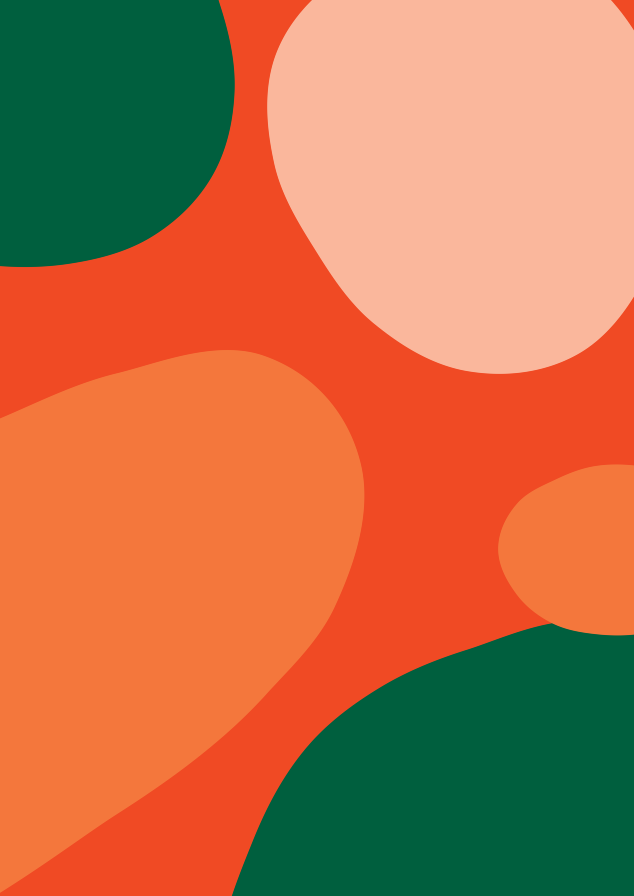
Give the GLSL for this background, as a WebGL 1 fragment shader.

```glsl
precision highp float;
// Flat organic blobs in green, pink and orange on a warm red ground.
// Each blob is a closed curve in polar form: twelve radii, 30 degrees apart,
// joined by a periodic cubic spline and filled with a smooth edge.

uniform vec2 u_resolution;

#define UNITS 768.0   // design units per canvas height
#define SOFTNESS 0.6  // half width of an edge in pixels
#define RED    vec3(0.941, 0.290, 0.141)
#define ORANGE vec3(0.957, 0.467, 0.235)
#define GREEN  vec3(0.000, 0.373, 0.243)
#define PINK   vec3(0.980, 0.718, 0.612)

const float STEPS_PER_RADIAN = 1.9098593;  // 12 knots per turn

// Cubic spline weights of four knots at the given periodic offsets.
vec4 splineWeights(vec4 offset) {
  vec4 x = abs(mod(offset + 6.0, 12.0) - 6.0);
  vec4 inner = (1.5 * x - 2.5) * x * x + 1.0;
  vec4 outer = ((2.5 - 0.5 * x) * x - 4.0) * x + 2.0;
  return mix(mix(inner, outer, step(1.0, x)), vec4(0.0), step(2.0, x));
}

// Splining the inverse radius keeps nearly straight edges straight.
float inverseRadius(float t, vec4 a, vec4 b, vec4 c) {
  vec4 offset = t - vec4(0.0, 1.0, 2.0, 3.0);
  return dot(splineWeights(offset), 1.0 / a)
       + dot(splineWeights(offset - 4.0), 1.0 / b)
       + dot(splineWeights(offset - 8.0), 1.0 / c);
}

// Approximate signed distance; radii run counterclockwise from the right.
float blob(vec2 p, vec2 center, vec4 a, vec4 b, vec4 c) {
  vec2 d = p - center;
  float t = atan(d.y, d.x) * STEPS_PER_RADIAN;
  float h = 0.02;
  float inv = inverseRadius(t, a, b, c);
  float slope = (inverseRadius(t + h, a, b, c) - inv) / h * STEPS_PER_RADIAN;
  return (length(d) - 1.0 / inv) / length(vec2(1.0, slope / inv));
}

// Paints a shape over the colour below it.
vec3 paint(vec3 below, vec3 ink, float dist) {
  float edge = SOFTNESS * UNITS / u_resolution.y;
  return mix(ink, below, smoothstep(-edge, edge, dist));
}

void main() {
  vec2 p = gl_FragCoord.xy / u_resolution.y * UNITS;

  float greenTop = blob(p, vec2(60.0, 688.0),
    vec4(141.0, 149.0, 180.0, 180.0),
    vec4(200.0, 230.0, 230.0, 230.0),
    vec4(168.0, 146.0, 141.5, 141.0));
  float pinkTop = blob(p, vec2(400.0, 628.0),
    vec4(180.0, 181.0, 190.0, 190.0),
    vec4(193.0, 188.5, 165.0, 149.5),
    vec4(158.7, 178.0, 189.3, 181.0));
  float orangeLeft = blob(p, vec2(100.0, 248.0),
    vec4(187.0, 242.0, 249.0, 200.0),
    vec4(189.0, 230.0, 400.0, 2000.0),
    vec4(325.0, 178.0, 146.0, 148.8));
  float greenBottom = blob(p, vec2(400.0, 48.0),
    vec4(240.0, 240.0, 216.0, 163.0),
    vec4(150.3, 158.5, 183.0, 250.0),
    vec4(345.0, 300.0, 300.0, 260.0));
  float orangeRight = blob(p, vec2(510.0, 298.0),
    vec4(120.0, 110.0, 81.0, 70.5),
    vec4(68.0, 77.0, 83.0, 78.0),
    vec4(74.0, 73.5, 84.0, 110.0));

  // Back to front
  vec3 color = RED;
  color = paint(color, GREEN, greenTop);
  color = paint(color, PINK, pinkTop);
  color = paint(color, ORANGE, orangeLeft);
  color = paint(color, GREEN, greenBottom);
  color = paint(color, ORANGE, orangeRight);
  gl_FragColor = vec4(color, 1.0);
}
```
